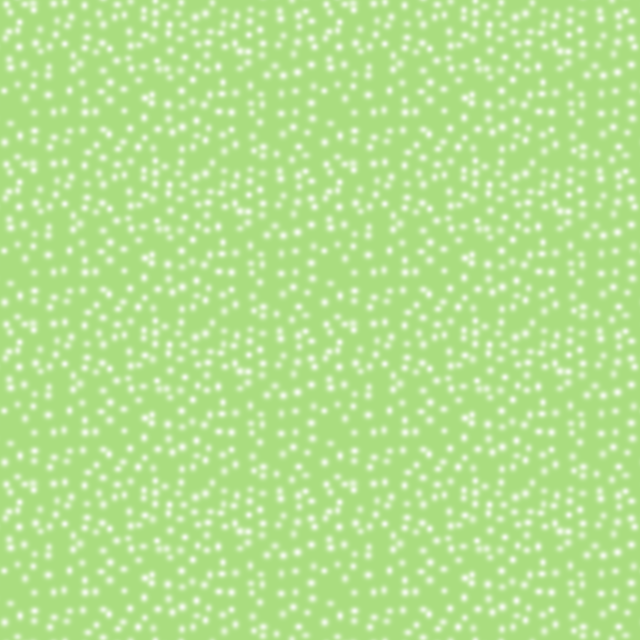
Write a Shadertoy shader that draws this pattern.

```glsl
const float TAU = 6.2831853;
const vec2 REPEATS = vec2(2.0, 4.0);      // tiles per canvas
const vec2 TILE_CELLS = vec2(22.0, 10.0); // dots per tile, even number of columns
const vec2 TILE_LATTICE = vec2(6.0, 3.0); // noise lattice per tile

vec2 hash22(vec2 p) {
    vec3 q = fract(p.xyx * vec3(0.1031, 0.1030, 0.0973));
    q += dot(q, q.yzx + 33.33);
    return fract((q.xx + q.yz) * q.zy);
}

float cornerGradient(vec2 corner, vec2 offset) {
    float angle = TAU * hash22(mod(corner, TILE_LATTICE) + 71.0).x;
    return dot(vec2(cos(angle), sin(angle)), offset);
}

// Gradient noise that repeats with the tile
float tiledNoise(vec2 p) {
    vec2 i = floor(p), f = p - i;
    vec2 u = f * f * f * (f * (f * 6.0 - 15.0) + 10.0);
    vec2 e = vec2(1.0, 0.0);
    return mix(mix(cornerGradient(i, f), cornerGradient(i + e, f - e), u.x),
               mix(cornerGradient(i + e.yx, f - e.yx), cornerGradient(i + 1.0, f - 1.0), u.x),
               u.y);
}

// Pulls dots together into soft horizontal and vertical bands
vec2 crowd(vec2 p) {
    return p - vec2(0.007, 0.0065) * sin(TAU * (p * REPEATS - vec2(0.57, 0.83)));
}

// Coverage of one soft, slightly oval dot
float softDot(vec2 uv, vec2 cell) {
    vec2 id = mod(cell, TILE_CELLS);
    vec2 jitter = hash22(id + 5.0) - 0.5;
    vec2 shape = hash22(id + 37.0);
    vec2 look = hash22(id + 113.0);

    // Staggered columns keep neighbours apart
    vec2 stagger = vec2(0.0, 0.5 * mod(cell.x, 2.0) - 0.25);
    vec2 place = (cell + 0.5 + stagger + 0.64 * jitter) / (TILE_CELLS * REPEATS);
    float density = tiledNoise(place * REPEATS * TILE_LATTICE);
    float present = step(0.04 - 0.12 * density, look.x);

    vec2 d = (uv - crowd(place)) / (0.0042 * mix(vec2(0.88), vec2(1.12), shape));
    return present * mix(0.58, 0.88, look.y) * exp(-0.5 * dot(d, d));
}

void mainImage(out vec4 fragColor, in vec2 fragCoord) {
    vec2 uv = fragCoord / iResolution.y;
    vec2 home = floor(uv * TILE_CELLS * REPEATS);

    // Blend neighbouring dots so that touching ones merge
    float gap = 1.0;
    for (int y = -2; y <= 2; y++)
        for (int x = -2; x <= 2; x++)
            gap *= 1.0 - softDot(uv, home + vec2(x, y));

    vec3 leafGreen = vec3(0.665, 0.867, 0.498);
    vec3 dotWhite = vec3(1.0, 1.0, 0.99);
    fragColor = vec4(mix(dotWhite, leafGreen, gap), 1.0);
}
```
